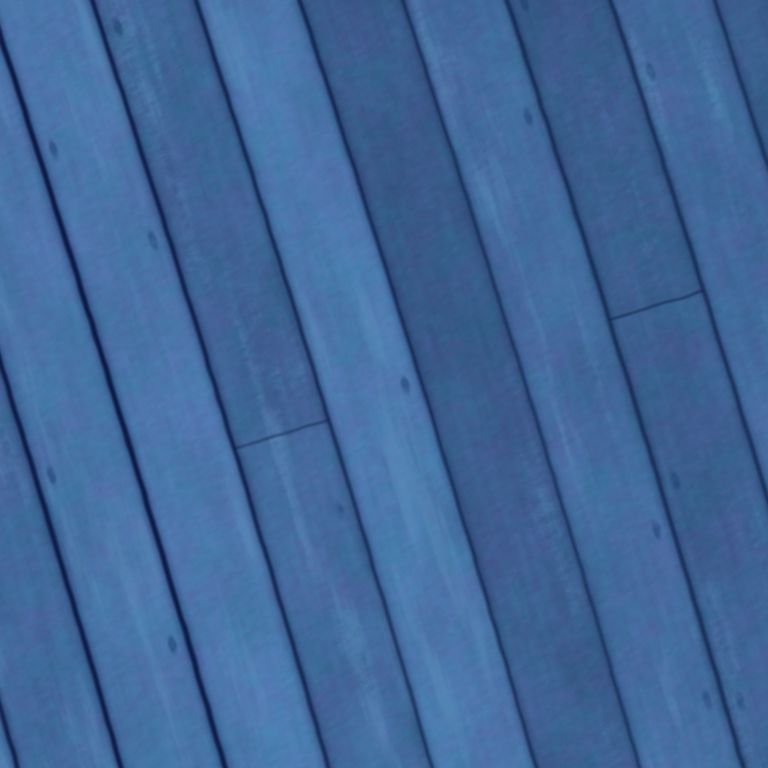
This texture is drawn by a Shadertoy shader. Its source:

```glsl
// Slanted blue painted planks: about nine boards across, split by dark soft seams.
// A sheared coordinate numbers the boards; each gets its own tone, stretched
// grain, worn pale streaks, small dark marks and, on every fourth, a butt joint.

const float PITCH = 0.135;        // horizontal distance between seams
const float FIRST_SEAM = 0.120;   // where seam 0 meets the top edge
const float SLANT = 0.308;        // sideways run of a seam per unit of height
const float BOW = 0.020;          // slight bend of the seams
const float SEAM_HALF = 0.0032;   // half width of the seam core
const float JOINT_HALF = 0.0016;  // half width of a butt joint
const float JOINT_POS = 0.307;    // joint position along board 0
const float JOINT_STEP = 0.0042;  // shift of the joint per board
const float MARK_CHANCE = 0.30;   // share of cells with a dark mark
const float MARK_CELL = 0.14;     // cell length along a board

const vec3 DULL_BLUE = vec3(0.220, 0.345, 0.530);
const vec3 BRIGHT_BLUE = vec3(0.303, 0.485, 0.695);
const vec3 PALE_WEAR = vec3(0.380, 0.570, 0.750);
const vec3 SEAM_LEFT = vec3(0.025, 0.070, 0.240);
const vec3 SEAM_RIGHT = vec3(0.070, 0.150, 0.310);
const vec3 MARK_COLOR = vec3(0.110, 0.240, 0.430);

// Brightness of the boards from left to right, board -4 first
const float TONES[11] = float[11](
    0.60, 0.52, 0.75, 0.85, 0.36, 0.84, 0.12, 0.50, 0.12, 0.52, 0.15);

float hash(vec2 p) {
    vec3 h = fract(p.xyx * 0.1031);
    h += dot(h, h.yzx + 33.33);
    return fract((h.x + h.y) * h.z);
}

float noise(vec2 p) {
    vec2 i = floor(p), f = fract(p);
    f = f * f * (3.0 - 2.0 * f);
    return mix(mix(hash(i), hash(i + vec2(1, 0)), f.x),
               mix(hash(i + vec2(0, 1)), hash(i + vec2(1, 1)), f.x), f.y);
}

float fbm(vec2 p) {
    float sum = 0.0, amp = 0.5;
    for (int k = 0; k < 4; k++) {
        sum += amp * noise(p);
        p = p * 2.03 + 17.3;
        amp *= 0.5;
    }
    return sum / 0.9375;
}

// Soft dark line: 1 at the centre, 0 outside
float softLine(float d, float halfWidth, float blur) {
    return 1.0 - smoothstep(halfWidth - blur, halfWidth + blur, abs(d));
}

void mainImage(out vec4 fragColor, in vec2 fragCoord) {
    vec2 p = fragCoord / iResolution.xy;
    float pixel = 1.0 / min(iResolution.x, iResolution.y);

    // Board number, position across it, and rotated coordinates
    float drop = 1.0 - p.y;
    float u = (p.x - SLANT * drop - BOW * drop * (1.0 - drop) - FIRST_SEAM) / PITCH;
    float board = floor(u);
    float across = u - board;
    vec2 along = normalize(vec2(-SLANT, 1.0));
    vec2 q = vec2(u * PITCH * along.y, dot(p, along));
    vec2 grainPos = q + vec2(board * 3.7 + 40.0, 10.0);

    // Board tone, a little lighter below its joint and lower down
    float jointDist = q.y - JOINT_POS - JOINT_STEP * board;
    bool jointed = mod(board, 4.0) < 0.5;
    float tone = TONES[clamp(int(board) + 4, 0, 10)];
    if (jointed) tone += 0.12 * (1.0 - smoothstep(-pixel, pixel, jointDist));
    tone += 0.16 * (drop - 0.5) * smoothstep(0.2, 0.9, p.x);

    // Broad mottling, long grain and fine slanted brush texture
    float mottle = fbm(grainPos * vec2(16.0, 8.0)) - 0.5;
    float grain = fbm(grainPos * vec2(110.0, 14.0)) - 0.5;
    vec2 brush = vec2(p.x + 0.6 * p.y, p.y - 0.6 * p.x) + 5.0;
    float fine = fbm(brush * vec2(75.0, 150.0)) - 0.5;
    tone += 0.50 * mottle + 0.28 * grain + 0.32 * fine;
    vec3 color = mix(DULL_BLUE, BRIGHT_BLUE, tone);

    // Teal and violet drift in the paint
    float hue = fbm(p * 22.0 + 60.0) + 0.5 * noise(p * 85.0 + 9.0) - 0.75;
    color += hue * vec3(0.060, -0.035, 0.012);

    // Worn pale streaks
    float streak = smoothstep(0.54, 0.80, fbm(grainPos * vec2(38.0, 5.0) + 31.0));
    color = mix(color, PALE_WEAR, 0.40 * streak * smoothstep(0.1, 0.6, tone));

    // Small dark marks near the board edges
    vec2 cell = vec2(board + 20.0, floor(q.y / MARK_CELL) + 20.0);
    float side = hash(cell + 5.1) < 0.5 ? 0.16 : 0.84;
    vec2 offset = vec2((across - side) * PITCH,
        (fract(q.y / MARK_CELL) - mix(0.25, 0.75, hash(cell + 8.3))) * MARK_CELL);
    float mark = 1.0 - smoothstep(0.25, 1.0, length(offset / vec2(0.008, 0.018)));
    mark *= step(hash(cell), MARK_CHANCE) * (0.5 + noise(p * 130.0));
    color = mix(color, MARK_COLOR, 0.5 * clamp(mark, 0.0, 1.0));

    // Butt joints
    if (jointed) {
        float joint = softLine(jointDist + 0.002 * (noise(p * 45.0) - 0.5),
                               JOINT_HALF, 0.0016 + pixel);
        color = mix(color, SEAM_RIGHT, joint * mix(0.45, 0.70, p.x));
    }

    // Seams: dark core in a soft shadow, crisper towards the left
    float seam = floor(u + 0.5);
    float seamDist = (u - seam) * PITCH * along.y + 0.0014 * (noise(p * 50.0) - 0.5);
    float weight = mix(0.80, 1.0, hash(vec2(seam + 30.0, 4.0)));
    weight *= 1.0 - 0.15 * smoothstep(0.2, 0.6, p.x);
    float shadow = exp(-pow(seamDist / 0.0080, 2.0));
    float core = softLine(seamDist, SEAM_HALF * weight, 0.0018 + pixel);
    vec3 seamColor = mix(SEAM_LEFT, SEAM_RIGHT, smoothstep(0.1, 0.8, p.x));
    color = mix(color, seamColor, 0.38 * shadow * weight);
    color = mix(color, seamColor, 0.90 * core * weight);

    fragColor = vec4(clamp(color, 0.0, 1.0), 1.0);
}
```
